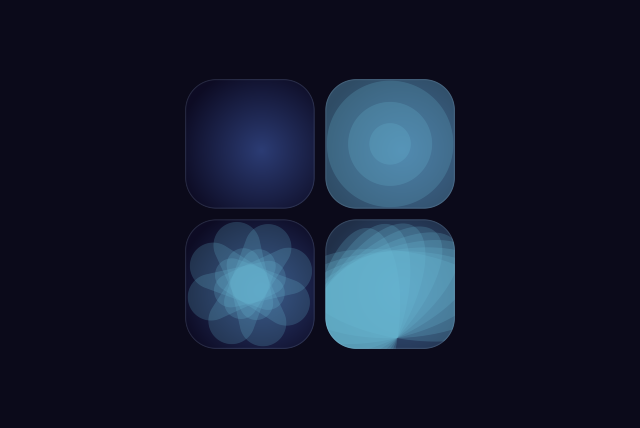
Reproduce this background procedurally as a WebGL 2 fragment shader.

```glsl
#version 300 es
precision highp float;

#define TILE_OFFSET 0.1638
#define TILE_HALF 0.1514
#define CORNER 0.48
#define LAYER_ALPHA 0.2
#define PETALS 8
#define PETAL_PHASE 0.325
#define FAN_BLADES 9
#define FAN_START 1.40
#define FAN_END 3.00
#define RIM_ALPHA 0.14

uniform vec2 u_resolution;
out vec4 fragColor;

const float TAU = 6.2831853;
const vec3 NIGHT = vec3(0.043, 0.039, 0.102);
const vec3 GLOW = vec3(0.17, 0.235, 0.455);
const vec3 SHADE = vec3(0.05, 0.045, 0.14);
const vec3 VEIL = vec3(0.42, 0.75, 0.85);
const vec3 RIM = vec3(0.75, 0.85, 0.95);

// Rotates p so that the direction at the angle becomes the x axis.
vec2 alongAxis(vec2 p, float angle) {
    float c = cos(angle), s = sin(angle);
    return vec2(c * p.x + s * p.y, c * p.y - s * p.x);
}

float roundedBox(vec2 p, float halfSize, float radius) {
    vec2 d = abs(p) - halfSize + radius;
    return length(max(d, 0.0)) + min(max(d.x, d.y), 0.0) - radius;
}

// Egg along x: a circle of radius r1 at the origin joined to r2 at distance h.
float egg(vec2 p, float r1, float r2, float h) {
    p.y = abs(p.y);
    float b = (r1 - r2) / h;
    float a = sqrt(1.0 - b * b);
    float k = a * p.x - b * p.y;
    if (k < 0.0) return length(p) - r1;
    if (k > a * h) return length(p - vec2(h, 0.0)) - r2;
    return dot(p, vec2(b, a)) - r1;
}

float ellipse(vec2 p, vec2 radii) {
    float k = length(p / radii);
    float slope = length(p / (radii * radii));
    return k * (k - 1.0) / max(slope, 1e-4);
}

float cover(float d, float pixel) {
    return 1.0 - smoothstep(-0.6 * pixel, 0.6 * pixel, d);
}

// Each veil layer multiplies the light that is kept from below.
float veil(float d, float pixel) {
    return 1.0 - LAYER_ALPHA * cover(d, pixel);
}

float rings(vec2 p, float pixel) {
    float keep = pow(1.0 - LAYER_ALPHA, 2.0);
    for (int i = 1; i <= 3; i++) {
        float radius = 0.328 * float(i) - 0.008;
        keep *= veil(length(p) - radius, pixel);
    }
    return keep;
}

float flower(vec2 p, float pixel) {
    float keep = 1.0;
    for (int i = 0; i < PETALS; i++) {
        float angle = PETAL_PHASE + TAU * float(i) / float(PETALS);
        vec2 q = alongAxis(p, angle) + vec2(0.31, 0.0);
        keep *= veil(egg(q, 0.26, 0.36, 0.942), pixel);
    }
    return keep;
}

// Broad ellipses turned about a shared point on their rims.
float fan(vec2 p, float pixel) {
    vec2 pivot = vec2(0.097, -0.813);
    vec2 radii = vec2(0.67, 1.6);
    float keep = 1.0 - LAYER_ALPHA;
    for (int i = 0; i < FAN_BLADES; i++) {
        float angle = mix(FAN_START, FAN_END, float(i) / float(FAN_BLADES - 1));
        vec2 q = alongAxis(p - pivot, angle) - vec2(radii.x - 0.02, 0.0);
        keep *= veil(ellipse(q, radii), pixel);
    }
    return keep;
}

void main() {
    vec2 p = (gl_FragCoord.xy - 0.5 * u_resolution) / u_resolution.y;
    float pixel = 1.0 / (u_resolution.y * TILE_HALF);

    // Fold the canvas into four tiles with local coordinates from -1 to 1.
    vec2 quadrant = step(0.0, p) * 2.0 - 1.0;
    vec2 q = (p - quadrant * TILE_OFFSET) / TILE_HALF;

    // Off-centre glow shared by all tiles.
    float falloff = clamp(length(q - vec2(0.18, -0.10)) / 1.3, 0.0, 1.0);
    vec3 tile = mix(GLOW, SHADE, falloff);

    // Translucent figures.
    float keep = 1.0;
    if (quadrant.x > 0.0) keep = quadrant.y > 0.0 ? rings(q, pixel) : fan(q, pixel);
    else if (quadrant.y < 0.0) keep = flower(q, pixel);
    tile = mix(VEIL, tile, keep);

    // Thin rim and rounded mask.
    float d = roundedBox(q, 1.0, CORNER);
    float rim = 1.0 - smoothstep(0.0, 0.013 + 0.5 * pixel, abs(d + 0.006));
    tile = mix(tile, RIM, RIM_ALPHA * rim);
    fragColor = vec4(mix(NIGHT, tile, cover(d, pixel)), 1.0);
}
```
